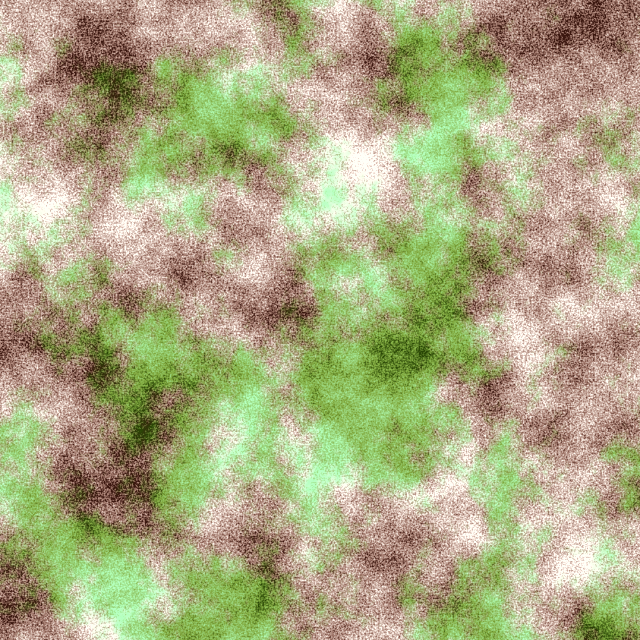
Reproduce this texture procedurally as a WebGL 2 fragment shader.

```glsl
#version 300 es
precision highp float;
// Mossy green clouds drifting over grainy, rosy brown stone.

uniform vec2 u_resolution;
out vec4 fragColor;

const float TAU = 6.2831853;

// Integer hash of a lattice cell, returned as 0..1
float hash(ivec2 cell, uint seed) {
    uvec2 c = uvec2(cell);
    uint h = c.x * 1597u ^ c.y * 51749u ^ seed * 7919u;
    h = (h ^ (h >> 16)) * 73244475u;
    h = (h ^ (h >> 15)) * 73244475u;
    h ^= h >> 16;
    return float(h & 65535u) / 65536.0;
}

// Dot product of a cell corner's random unit gradient with the offset
float cornerSlope(ivec2 cell, vec2 offset, uint seed) {
    float angle = TAU * hash(cell, seed);
    return dot(vec2(cos(angle), sin(angle)), offset);
}

float gradientNoise(vec2 p, uint seed) {
    ivec2 cell = ivec2(floor(p));
    vec2 f = fract(p);
    vec2 w = f * f * f * (f * (f * 6.0 - 15.0) + 10.0);
    float a = cornerSlope(cell, f, seed);
    float b = cornerSlope(cell + ivec2(1, 0), f - vec2(1, 0), seed);
    float c = cornerSlope(cell + ivec2(0, 1), f - vec2(0, 1), seed);
    float d = cornerSlope(cell + ivec2(1, 1), f - vec2(1, 1), seed);
    return mix(mix(a, b, w.x), mix(c, d, w.x), w.y);
}

// Rough cloud: octaves are turned against each other to hide the lattice
float cloud(vec2 p, float gain, uint seed) {
    const mat2 turnAndDouble = mat2(1.6, 1.2, -1.2, 1.6);
    float sum = 0.0;
    float amplitude = 1.0;
    for (uint octave = 0u; octave < 7u; octave++) {
        sum += amplitude * gradientNoise(p, seed + octave);
        p = turnAndDouble * p + 0.37;
        amplitude *= gain;
    }
    return sum;
}

// Three-stop colour ramp
vec3 ramp(vec3 dark, vec3 middle, vec3 light, float t) {
    const float bend = 0.42;
    vec3 lower = mix(dark, middle, clamp(t / bend, 0.0, 1.0));
    return mix(lower, light, clamp((t - bend) / (1.0 - bend), 0.0, 1.2));
}

vec3 stoneColor(float tone) {
    return ramp(vec3(0.23, 0.09, 0.06), vec3(0.63, 0.47, 0.42),
                vec3(0.98, 0.92, 0.88), tone);
}

vec3 mossColor(float tone) {
    return ramp(vec3(0.16, 0.29, 0.02), vec3(0.50, 0.68, 0.24),
                vec3(0.66, 0.97, 0.66), tone);
}

void main() {
    vec2 uv = gl_FragCoord.xy / min(u_resolution.x, u_resolution.y);

    // Moss cover, with frayed borders
    float cover = cloud(uv * vec2(3.6, 3.1) + 5.3, 0.71, 11u);
    float moss = 0.94 * smoothstep(-0.22, 0.5, cover);

    // Broad light and shade, with fine grain that is stronger on bare stone
    float shade = cloud(uv * 3.8 + 17.8, 0.73, 47u);
    float grain = gradientNoise(uv * 283.0, 83u)
                + 0.9 * gradientNoise(uv.yx * 437.0, 97u);
    float tone = 0.63 + 0.62 * shade + mix(0.5, 0.32, moss) * grain;

    vec3 color = mix(stoneColor(tone), mossColor(tone), moss);
    fragColor = vec4(clamp(color, 0.0, 1.0), 1.0);
}
```
